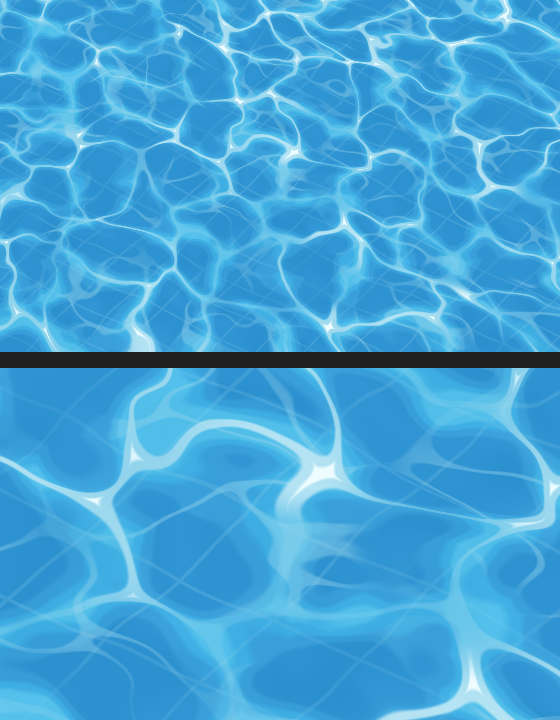
Top: the whole. Bottom: its middle third, enlarged.
Reproduce this texture procedurally as a Shadertoy shader.

```glsl
#define CELL_FREQ vec2(5.3, 6.2)
#define SLANT 0.22
#define ROUNDING 16.0
#define TILE_SIZE 0.095
#define TILE_OPACITY 0.17
#define DEEP vec3(0.18, 0.575, 0.82)
#define MID vec3(0.22, 0.62, 0.85)
#define CLEAR vec3(0.24, 0.68, 0.89)
#define CYAN vec3(0.32, 0.75, 0.92)
#define FOIL vec3(0.58, 0.83, 0.92)
#define GLINT vec3(0.93, 0.99, 1.0)

vec2 hash2(vec2 p) {
    vec3 q = fract(p.xyx * vec3(0.1031, 0.1030, 0.0973));
    q += dot(q, q.yzx + 33.33);
    return fract((q.xx + q.yz) * q.zy);
}

// Two independent channels of smooth value noise
vec2 noise2(vec2 p) {
    vec2 i = floor(p), f = fract(p);
    f = f * f * f * (f * (f * 6.0 - 15.0) + 10.0);
    vec2 low = mix(hash2(i), hash2(i + vec2(1, 0)), f.x);
    vec2 high = mix(hash2(i + vec2(0, 1)), hash2(i + vec2(1, 1)), f.x);
    return mix(low, high, f.y);
}

vec2 ripple(vec2 p) {
    return 0.75 * (noise2(p * 1.1) - 0.5) + 0.24 * (noise2(p * 2.7 + 9.0) - 0.5);
}

// Rounded distance to the nearest cell border, negative at junctions
float cellBorder(vec2 p) {
    vec2 base = floor(p), nearestCell = base, nearest = vec2(8.0);
    for (int y = -1; y <= 1; y++)
    for (int x = -1; x <= 1; x++) {
        vec2 cell = base + vec2(x, y);
        vec2 r = cell + 0.1 + 0.8 * hash2(cell) - p;
        if (dot(r, r) < dot(nearest, nearest)) {
            nearest = r;
            nearestCell = cell;
        }
    }
    float sum = 0.0;
    for (int y = -2; y <= 2; y++)
    for (int x = -2; x <= 2; x++) {
        if (x == 0 && y == 0) continue;
        vec2 cell = nearestCell + vec2(x, y);
        vec2 r = cell + 0.1 + 0.8 * hash2(cell) - p;
        float d = dot(0.5 * (nearest + r), normalize(r - nearest));
        sum += exp(-ROUNDING * d);
    }
    return -log(sum) / ROUNDING;
}

float lightLine(float d, float width, float px) {
    return 1.0 - smoothstep(width * 0.4, width + px, d);
}

// Straight tile joints seen through the moving surface
float tileJoints(vec2 p, float px) {
    vec2 grid = vec2(p.y + 0.48 * p.x, 0.75 * (p.y - 0.95 * p.x)) / TILE_SIZE;
    vec2 d = abs(fract(grid) - 0.5) * TILE_SIZE;
    vec2 joint = 1.0 - smoothstep(vec2(0.0008), vec2(0.0018 + px), d);
    return max(joint.x, joint.y);
}

void mainImage(out vec4 fragColor, in vec2 fragCoord) {
    float px = 1.0 / iResolution.y;
    vec2 p = fragCoord * px;

    // Surface coordinates: cells shrink towards the far edge
    vec2 q = vec2((p.x - 0.8) * (0.85 + 0.35 * p.y), p.y * (0.8 + 0.35 * p.y));
    q = q * CELL_FREQ + 20.0;
    q.y += SLANT * q.x;
    float cellPx = px * 5.5;

    // Main and secondary nets of light
    vec2 bend = ripple(q);
    float net = cellBorder(q + bend);
    vec2 s = q * vec2(1.05, 1.25) + 31.0;
    float faintNet = cellBorder(s + 1.3 * ripple(s));

    // Stepped tones of the water body
    vec2 patches = noise2(q * 1.6 + 2.0 * bend + 5.0);
    vec2 detail = noise2(q * 3.4 + 3.0 * bend + 14.0);
    float blotch = 0.65 * patches.x + 0.35 * detail.x - 0.5;
    float tone = 0.7 * net + 0.3 * faintNet + 0.22 * blotch;
    vec3 color = mix(CYAN, CLEAR, smoothstep(0.025, 0.06, tone));
    color = mix(color, MID, smoothstep(0.075, 0.105, tone));
    color = mix(color, DEEP, smoothstep(0.135, 0.165, tone));
    color += 0.025 * (detail.y - 0.5);

    // Tile joints
    float joints = tileJoints(p + 0.035 * bend, px);
    color = mix(color, FOIL, TILE_OPACITY * joints * (0.4 + patches.y));

    // Soft halos, then crisp filaments of uneven strength
    vec2 vary = noise2(q * 1.25 + 47.0);
    float strength = 0.25 + 0.75 * smoothstep(0.2, 0.75, vary.x);
    float width = mix(0.010, 0.036, vary.y * vary.y + 0.25 * detail.x);
    float halo = exp(-max(net, 0.0) * 22.0);
    color = mix(color, CYAN, 0.55 * halo * strength);
    float faint = lightLine(faintNet, 0.018, 2.0 * cellPx);
    color = mix(color, FOIL, 0.42 * faint * smoothstep(0.3, 0.75, patches.y));
    float line = lightLine(net, width, cellPx);
    vec3 lineColor = mix(FOIL, GLINT, 0.55 * strength * vary.y);
    color = mix(color, lineColor, 0.9 * line * strength);

    // White sparks where filaments meet
    float spark = 1.0 - smoothstep(-0.038, -0.018, net);
    color = mix(color, GLINT, spark * smoothstep(0.4, 0.7, vary.x));

    fragColor = vec4(clamp(color, 0.0, 1.0), 1.0);
}
```
